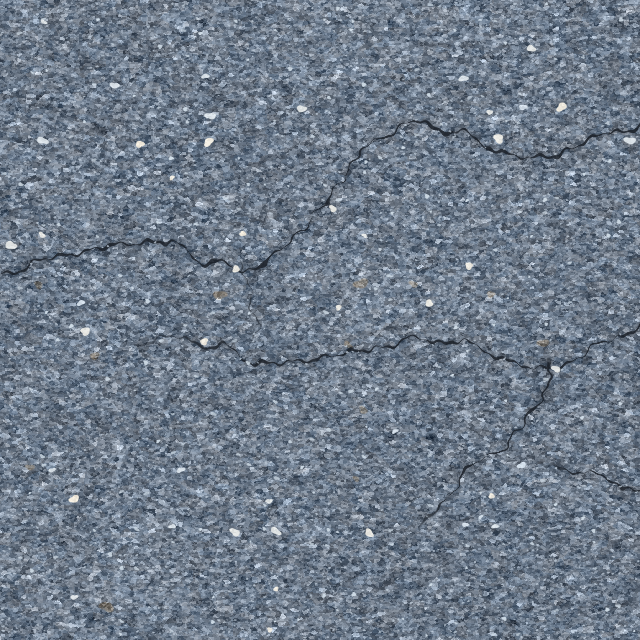
Give the GLSL for this texture, as a WebGL 1 fragment shader.

```glsl
precision highp float;
// Worn blue-grey asphalt: layers of flattened cellular grains set the tone,
// scattered angular chips and stones lie on top, and thin dark cracks
// follow curves roughened by layered sines.
uniform vec2 u_resolution;

vec3 hash(vec2 p) {
  vec3 q = fract(p.xyx * vec3(0.1031, 0.1030, 0.0973));
  q += dot(q, q.yxz + 33.33);
  return fract((q.xxy + q.yzz) * q.zyx);
}

// Random values of the nearest cellular grain.
vec3 grain(vec2 p, vec2 cells) {
  vec2 g = p * cells, base = floor(g);
  float nearest = 9.0;
  vec3 value = vec3(0.0);
  for (int j = -1; j <= 1; j++) {
    for (int i = -1; i <= 1; i++) {
      vec2 id = base + vec2(float(i), float(j));
      vec3 h = hash(id + cells);
      vec2 d = id + h.xy - g;
      float dist = dot(d, d);
      if (dist < nearest) {
        nearest = dist;
        value = hash(id + cells + 411.0);
      }
    }
  }
  return value;
}

// Scattered angular pieces: x is coverage, y a random value per piece.
vec2 chips(vec2 p, float cells, float share, float radius, float soft) {
  vec2 g = p * cells, id = floor(g);
  vec3 place = hash(id + cells * 7.0), form = hash(id + cells * 7.0 + 93.0);
  vec2 d = (fract(g) - 0.3 - 0.4 * place.xy) / cells;
  d.y = d.y * 1.35 + d.x * (form.y - 0.5) * 0.7;
  float a = atan(d.y, d.x + 0.00001);
  float outline = 1.0 + 0.18 * sin(2.0 * a + 6.3 * form.z)
                      + 0.13 * sin(3.0 * a + 9.0 * form.y);
  float edge = length(d) - radius * mix(0.45, 1.0, form.x) * outline;
  return vec2(step(place.z, share) * (1.0 - smoothstep(-soft, soft, edge)), form.z);
}

// Dark line with a faint halo around a signed offset.
float crack(float offset, float width, float extent) {
  float d = abs(offset), aa = 0.7 / u_resolution.y;
  float line = 1.0 - smoothstep(width - aa, width + aa, d);
  return extent * max(line * 0.85, 0.3 * exp(-d * 240.0));
}

float cracks(vec2 p) {
  // Roughen the paths
  vec2 q = p;
  q.y += 0.006 * sin(p.x * 47.0 + 2.0 * sin(p.x * 19.0))
       + 0.003 * sin(p.x * 131.0 + p.y * 60.0) + 0.0015 * sin(p.x * 317.0 + 1.0);
  q.x += 0.006 * sin(p.y * 53.0 + 2.0 * sin(p.y * 23.0))
       + 0.003 * sin(p.y * 143.0 + p.x * 40.0) + 0.0015 * sin(p.y * 331.0);
  float width = 0.0017 + 0.0007 * sin(p.x * 83.0 + p.y * 41.0)
              + 0.0006 * sin(p.x * 211.0 - p.y * 167.0);

  float upper = 0.6 + 0.185 * smoothstep(0.36, 0.66, q.x) + 0.025 * sin(15.0 * q.x - 1.5);
  float lower = 0.45 + 0.02 * sin(15.7 * (q.x - 0.56)) + 0.03 * smoothstep(0.85, 1.0, q.x);
  float descent = 0.66 + 0.2 * smoothstep(0.15, 0.42, q.y);
  float link = 0.39 + 0.01 * sin(q.y * 40.0);
  float spur = 0.29 - 0.35 * (q.x - 0.83);

  float c = crack(q.y - upper, width * 1.15, 1.0);
  c = max(c, crack(q.y - lower, width, smoothstep(0.1, 0.38, p.x)));
  c = max(c, crack(q.x - descent, width,
      smoothstep(0.14, 0.22, p.y) * (1.0 - smoothstep(0.43, 0.445, p.y))));
  c = max(c, crack(q.x - link, width * 0.7,
      0.7 * smoothstep(0.46, 0.48, p.y) * (1.0 - smoothstep(0.58, 0.6, p.y))));
  return max(c, crack(q.y - spur, width * 0.9, smoothstep(0.82, 0.9, p.x)));
}

void main() {
  vec2 p = gl_FragCoord.xy / u_resolution.y;
  float aa = 0.8 / u_resolution.y;

  // Grain tone, with a few bright flecks
  vec3 fine = grain(p, vec2(250.0, 340.0));
  vec3 medium = grain(p, vec2(120.0, 190.0));
  vec3 coarse = grain(p, vec2(60.0, 95.0));
  float tone = 0.395 + 0.22 * (fine.x - 0.5) + 0.19 * (medium.x - 0.5)
             + 0.09 * (coarse.x - 0.5) + 0.23 * pow(medium.y, 6.0);
  tone += 0.012 * sin(p.x * 5.0 + 2.0 * sin(p.y * 4.0)) * sin(p.y * 7.0 + 1.0);

  // Embedded pale and dark stones
  vec2 pale = chips(p, 24.0, 0.25, 0.010, 0.0015);
  vec2 dark = chips(p, 17.0, 0.10, 0.012, 0.003);
  tone += 0.11 * pale.x - 0.12 * dark.x;
  vec3 color = tone + vec3(0.0, 0.05, 0.112);
  color += vec3(-0.5, 0.0, 0.5) * 0.05 * (coarse.y - 0.5 + 0.6 * (medium.z - 0.5));
  vec2 tan = chips(p, 10.0, 0.12, 0.011, 0.002);
  color += vec3(0.09, 0.03, -0.05) * tan.x;

  color = mix(color, vec3(0.10, 0.12, 0.15), cracks(p));

  // Light chips from tiny to large
  vec2 tiny = chips(p, 110.0, 0.18, 0.0022, aa);
  vec2 small = chips(p, 50.0, 0.10, 0.004, aa);
  vec2 large = chips(p, 20.0, 0.14, 0.0085, aa);
  color = mix(color, vec3(0.76, 0.81, 0.86), tiny.x * 0.75);
  color = mix(color, vec3(0.82, 0.87, 0.91), small.x * mix(0.6, 1.0, small.y));
  vec3 chipColor = mix(vec3(0.84, 0.89, 0.94), vec3(0.97, 0.94, 0.88), large.y);
  color = mix(color, chipColor + 0.08 * (fine.y - 0.5), large.x * 0.95);
  gl_FragColor = vec4(clamp(color, 0.0, 1.0), 1.0);
}
```
